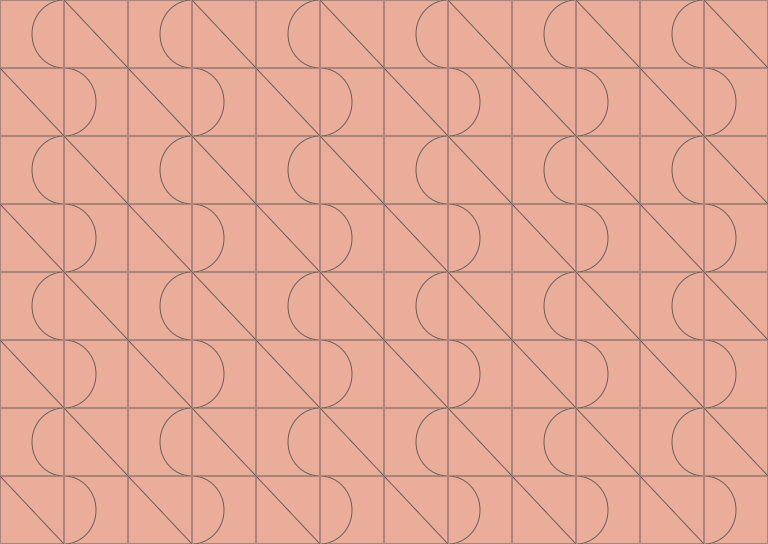
Write a Shadertoy shader that draws this pattern.

```glsl
// Fine line grid with diagonals and alternating half ellipses on salmon pink

// Share of a pixel covered by a line whose centre is dist away
float lineCoverage(float dist, float halfWidth, float pixel) {
    float hi = min(dist + 0.5 * pixel, halfWidth);
    float lo = max(dist - 0.5 * pixel, -halfWidth);
    return clamp((hi - lo) / pixel, 0.0, 1.0);
}

// Approximate distance to an ellipse outline
float ellipseDistance(vec2 p, vec2 radii) {
    float k = length(p / radii);
    float slope = max(length(p / (radii * radii)), 1e-4);
    return abs(k * (k - 1.0) / slope);
}

void mainImage(out vec4 fragColor, in vec2 fragCoord) {
    // 12 by 8 cells; the motif spans 2 by 2 cells
    vec2 cells = vec2(12.0, 8.0);
    vec2 grid = fragCoord / iResolution.xy * cells;
    vec2 cellSize = vec2(iResolution.x / iResolution.y, 1.0) / cells;
    float pixel = 1.0 / iResolution.y;

    // Cell borders
    vec2 border = abs(fract(grid + 0.5) - 0.5) * cellSize;
    float dist = min(border.x, border.y);

    // Diagonals falling to the right, through every second corner
    float diagonal = abs(mod(grid.x + grid.y, 2.0) - 1.0);
    dist = min(dist, diagonal / length(1.0 / cellSize));

    // Half ellipses: right side in even rows, left side in odd rows
    float side = mod(floor(grid.y), 2.0) < 0.5 ? 1.0 : -1.0;
    vec2 p = vec2(mod(grid.x, 2.0) - 1.0, fract(grid.y) - 0.5) * cellSize;
    if (p.x * side >= 0.0) {
        dist = min(dist, ellipseDistance(p, 0.5 * cellSize));
    }

    vec3 salmon = vec3(0.918, 0.678, 0.6);
    vec3 ink = vec3(0.33, 0.33, 0.32);
    fragColor = vec4(mix(salmon, ink, lineCoverage(dist, 0.0008, pixel)), 1.0);
}
```
